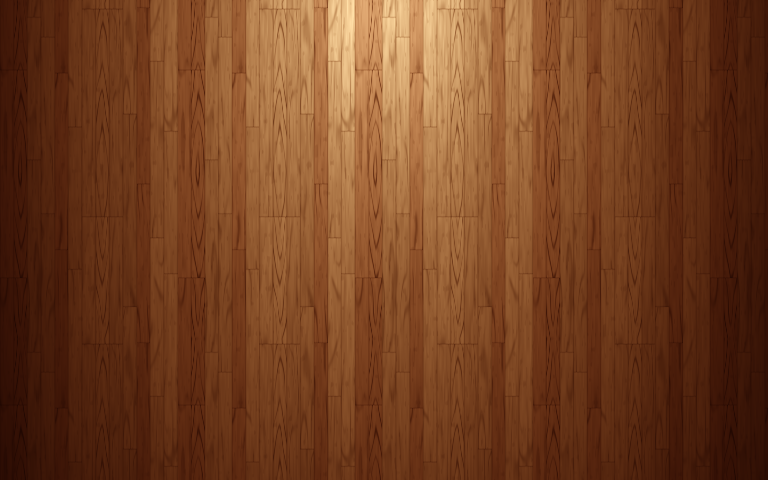
Reproduce this texture procedurally as a WebGL 1 fragment shader.

```glsl
precision highp float;
// Narrow wooden floor boards under a lamp at the top centre. A tile of 13
// columns repeats about 4.3 times across and 1.4 times down; each column holds
// two boards, with thin grain lines from stretched noise and pointed arches.

uniform vec2 u_resolution;

#define COLUMNS 13.0       // board columns per tile
#define BOARD_WIDTH 0.02845 // in canvas heights
#define TILE_HEIGHT 0.698  // in canvas heights
#define KNOT_Y 0.357       // knot distance from the top
#define SEAM_WIDTH 0.0008  // half width of the gaps
#define GRAIN_DEPTH 0.27   // darkness of the contour lines
#define FIBRE_DEPTH 0.10   // contrast of the fine streaks
#define AMBIENT 0.485
#define LAMP 0.47

float hash(vec2 p) {
  return fract(sin(dot(p, vec2(127.1, 311.7))) * 4375.85);
}

float noise(vec2 p) {
  vec2 i = floor(p), f = fract(p);
  f = f * f * (3.0 - 2.0 * f);
  return mix(mix(hash(i), hash(i + vec2(1.0, 0.0)), f.x),
             mix(hash(i + vec2(0.0, 1.0)), hash(i + 1.0), f.x), f.y);
}

// 1.0 where column equals index
float isColumn(float column, float index) {
  return 1.0 - step(0.5, abs(column - index));
}

// Soft dark line at each whole value of the field
float contour(float field, float sharpness) {
  return pow(0.5 + 0.5 * cos(6.28318 * field), sharpness);
}

// Dark gap around distance zero, smoothed over one pixel
float gap(float dist, float pixel) {
  return 1.0 - smoothstep(SEAM_WIDTH - 0.5 * pixel, SEAM_WIDTH + pixel, dist);
}

// Lamp glow over a vignette; y runs down from the top
float lighting(vec2 p, float aspect) {
  float side = 2.0 * p.x / aspect - 1.0;
  float ambient = (AMBIENT - 0.13 * p.y * p.y) * (1.0 - 0.56 * side * side);
  vec2 toLamp = vec2(side * 1.04, p.y);
  return ambient + LAMP * exp(-2.3 * sqrt(dot(toLamp, toLamp) + 0.008) + 0.18);
}

// Wood tone to colour: darker wood is more saturated
vec3 woodColour(float tone) {
  return vec3(1.0, 0.86, 0.64) * pow(vec3(tone), vec3(1.0, 1.59, 2.17));
}

void main() {
  float pixel = 1.0 / u_resolution.y;
  float aspect = u_resolution.x * pixel;
  vec2 p = gl_FragCoord.xy * pixel;
  p.y = 1.0 - p.y;

  // Column within the tile, and position across it
  float across = p.x / BOARD_WIDTH;
  float column = mod(floor(across), COLUMNS);
  float u = fract(across) - 0.5;

  // Neighbouring columns of one group share their end joints
  float group = column < 1.5 ? 0.0 : column;
  if (abs(column - 7.0) < 1.5) group = 7.0;
  float start = TILE_HEIGHT * fract(0.209 + 0.634 * group);
  float cut = TILE_HEIGHT * (0.5 + 0.12 * cos(0.449 * group));
  float along = mod(p.y - start, TILE_HEIGHT);
  float piece = step(cut, along);
  float v = (along - piece * cut) / BOARD_WIDTH;
  vec2 board = vec2(column, piece);
  float seed = hash(board + 3.7);

  // Reddish columns, pale columns, knotted columns and per-board tone
  float red = min(1.0, step(column, 1.5) + isColumn(column, 4.0)
                     + isColumn(column, 10.0));
  float pale = step(10.5, column) + step(abs(column - 6.0), 1.5);
  float knotted = isColumn(column, 1.0) + isColumn(column, 7.0);
  float tone = 1.0 - 0.06 * red + 0.06 * pale + 0.06 * (seed - 0.5);

  // Grain contours: long wavy stripes, or pointed arches around a knot
  vec2 offset = 40.0 * vec2(seed, hash(board + 9.1));
  float warp = noise(vec2(u * 2.0, v * 0.4) + offset);
  float stripes = 0.8 * u + 2.4 * noise(vec2(u * 1.3, v * 0.17) + offset)
                + 0.5 * warp;
  float knotV = (mod(p.y - KNOT_Y + 0.5 * TILE_HEIGHT, TILE_HEIGHT)
                - 0.5 * TILE_HEIGHT) / BOARD_WIDTH;
  float arches = 2.8 * sqrt(u * u + 0.006) + 0.42 * sqrt(knotV * knotV + 0.3)
               + 0.7 * warp;
  float grain = contour(mix(stripes, arches, knotted), 9.0);
  float figure = smoothstep(0.25, 0.75,
                            noise(vec2(u * 2.5, v * 0.45) + offset.yx));
  figure = mix(figure, 1.0, 0.4 * knotted) * (0.6 + 0.3 * red + 0.4 * knotted);
  tone *= 1.0 - GRAIN_DEPTH * grain * figure;

  // Fine fibres and short dark pores
  float fibre = noise(vec2(u * 10.0, v * 0.9) + offset);
  float pores = smoothstep(0.72, 0.95, noise(vec2(u * 9.0, v * 1.8) + offset.yx));
  tone *= 1.0 + FIBRE_DEPTH * (fibre - 0.5) - 0.07 * pores;

  // Gaps along the sides and at the ends of the boards
  float sideDist = (0.5 - abs(u)) * BOARD_WIDTH;
  float endDist = min(min(along, TILE_HEIGHT - along), abs(along - cut));
  tone *= 1.0 - 0.13 * gap(sideDist, pixel);
  tone *= 1.0 - 0.12 * gap(endDist, pixel);

  vec3 colour = woodColour(lighting(p, aspect) * tone);
  colour *= mix(vec3(1.0), vec3(1.0, 0.94, 0.92), red);
  gl_FragColor = vec4(clamp(colour, 0.0, 1.0), 1.0);
}
```
